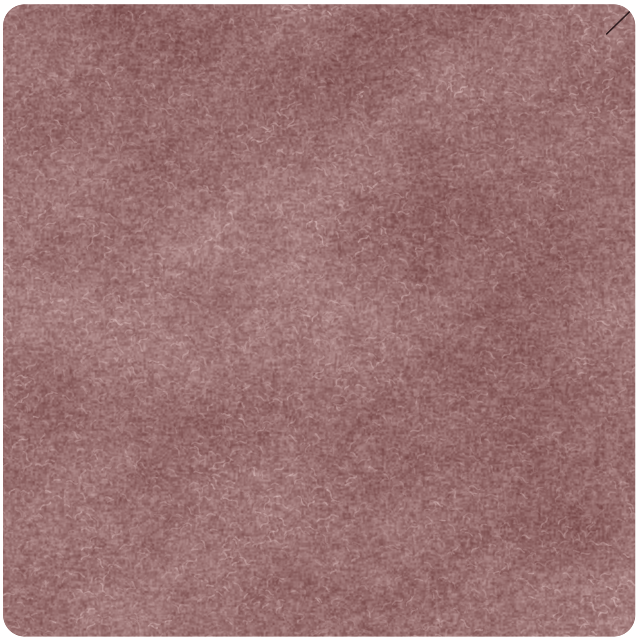
A WebGL 1 fragment shader for this texture:

```glsl
precision highp float;
// A rounded swatch of dusty rose brushed cloth on white: drifting diagonal clouds,
// fine woven grain and short curled fibres, with one thin dark stroke in a corner.
// Value noise gives the clouds and grain; a jittered grid places the fibres.
uniform vec2 u_resolution;

float hash(vec2 p) {
  vec3 q = fract(vec3(p.xyx) * 0.1031);
  q += dot(q, q.yzx + 33.33);
  return fract((q.x + q.y) * q.z);
}

float noise(vec2 p) {
  vec2 cell = floor(p), f = fract(p);
  f = f * f * (3.0 - 2.0 * f);
  float low = mix(hash(cell), hash(cell + vec2(1.0, 0.0)), f.x);
  float high = mix(hash(cell + vec2(0.0, 1.0)), hash(cell + vec2(1.0)), f.x);
  return mix(low, high, f.y);
}

mat2 rotation(float angle) {
  float c = cos(angle), s = sin(angle);
  return mat2(c, -s, s, c);
}

float clouds(vec2 p) {
  float sum = 0.0, weight = 0.5;
  for (int i = 0; i < 5; i++) {
    sum += weight * noise(p);
    p = rotation(0.45) * p * 2.03 + 17.3;
    weight *= 0.54;
  }
  return sum;
}

// Short wavy hairs, one in each cell, mostly lying near the horizontal
float fibres(vec2 p) {
  vec2 home = floor(p);
  float light = 0.0;
  for (int y = -1; y <= 1; y++) {
    for (int x = -1; x <= 1; x++) {
      vec2 cell = home + vec2(float(x), float(y));
      float seed = hash(cell + 5.7);
      vec2 centre = cell + vec2(hash(cell + 31.1), hash(cell + 71.9));
      vec2 q = rotation((hash(cell + 113.3) - 0.5) * 2.3) * (p - centre);
      q.y += 0.13 * sin(q.x * 4.5 + seed * 6.28);
      float reach = 0.25 + 0.45 * hash(cell + 151.7);
      float d = length(vec2(max(abs(q.x) - reach, 0.0), q.y));
      light = max(light, (1.0 - smoothstep(0.03, 0.19, d)) * seed * seed);
    }
  }
  return light;
}

float roundedBox(vec2 p, vec2 halfSize, float radius) {
  vec2 q = abs(p) - halfSize + radius;
  return length(max(q, 0.0)) + min(max(q.x, q.y), 0.0) - radius;
}

float segment(vec2 p, vec2 a, vec2 b) {
  vec2 along = b - a;
  return length(p - a - along * clamp(dot(p - a, along) / dot(along, along), 0.0, 1.0));
}

void main() {
  vec2 uv = gl_FragCoord.xy / u_resolution;
  float pixel = 1.0 / min(u_resolution.x, u_resolution.y);

  // Broad shading, stretched along a rising diagonal
  vec2 drift = rotation(0.5) * uv * vec2(1.0, 1.0);
  float tone = (clouds(drift * vec2(4.5, 7.5) + 9.0) - 0.5) * 0.17;

  // Woven grain: specks plus level and upright threads
  vec2 warped = uv + 0.004 * vec2(noise(uv * 45.0), noise(uv * 45.0 + 80.0));
  tone += (noise(warped * 310.0) - 0.5) * 0.105;
  tone += (noise(warped * vec2(105.0, 270.0) + 40.0) - 0.5) * 0.075;
  tone += (noise(warped * vec2(270.0, 105.0) + 90.0) - 0.5) * 0.06;

  // Raised fibres, thicker in some patches than others
  float nap = 0.5 + 0.8 * noise(uv * 14.0 + 3.0);
  tone += fibres(warped * 82.0) * nap * 0.095 - 0.01;

  vec3 rose = vec3(0.607, 0.447, 0.447);
  vec3 cloth = rose + tone * vec3(1.0, 1.17, 1.16);

  // Thin corner stroke, then the rounded outline on white
  float stroke = segment(uv, vec2(0.948, 0.947), vec2(0.985, 0.983));
  float ink = 1.0 - smoothstep(0.0004, 0.0004 + pixel, stroke);
  cloth = mix(cloth, vec3(0.13, 0.07, 0.08), ink * 0.9);
  float edge = roundedBox(uv - vec2(0.4987, 0.4993), vec2(0.494), 0.034);
  float outside = smoothstep(-0.5 * pixel, 0.5 * pixel, edge);
  gl_FragColor = vec4(mix(cloth, vec3(1.0, 0.995, 0.995), outside), 1.0);
}
```
